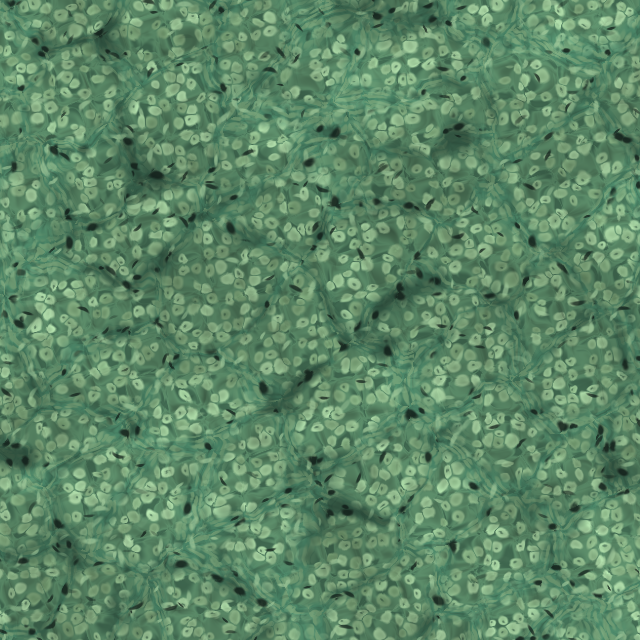
Write a Shadertoy shader that draws this texture.

```glsl
// Green-stained tissue: nests of pale round cells parted by fibrous septa with dark flecks.

const vec3 PALE      = vec3(0.62, 0.78, 0.60);
const vec3 OLIVE     = vec3(0.45, 0.60, 0.44);
const vec3 CYTOPLASM = vec3(0.34, 0.52, 0.39);
const vec3 TEAL      = vec3(0.27, 0.49, 0.38);
const vec3 SHADOW    = vec3(0.18, 0.31, 0.24);
const vec3 INK       = vec3(0.07, 0.12, 0.10);

const vec2  NEST_DENSITY = vec2(5.6, 8.4); // nests per canvas, along and across the grain
const float GRAIN_ANGLE  = 0.75;           // main direction of the septa
const float SEPTUM_WIDTH = 0.17;
const float CELL_DENSITY = 44.0;           // cells per canvas
const float CELL_CHANCE  = 0.95;
const float BROAD_LIGHT  = 0.10;           // strength of the large-scale light and shade

vec2 hash2(vec2 p) {
    vec3 q = fract(p.xyx * vec3(0.1031, 0.1030, 0.0973));
    q += dot(q, q.yzx + 33.33);
    return fract((q.xx + q.yz) * q.zy);
}

mat2 rotation(float a) {
    float c = cos(a), s = sin(a);
    return mat2(c, s, -s, c);
}

// Layered, folded sines, roughly -1 to 1
float mottle(vec2 p) {
    float sum = 0.0, amp = 0.55;
    for (int i = 0; i < 4; i++) {
        p = rotation(1.1) * p * 1.6 + sin(p.yx * 1.2) + 2.7;
        sum += amp * (sin(p.x) + sin(p.y)) * 0.7;
        amp *= 0.65;
    }
    return sum;
}

// Cellular noise: x = gap between the two nearest distances, y = nearest distance,
// zw = unit direction across the border
vec4 cellular(vec2 p) {
    vec2 base = floor(p), near = vec2(9.0), next = vec2(9.0);
    for (int y = -1; y <= 1; y++)
    for (int x = -1; x <= 1; x++) {
        vec2 id = base + vec2(x, y);
        vec2 r = id + 0.1 + 0.8 * hash2(id) - p;
        if (dot(r, r) < dot(near, near)) { next = near; near = r; }
        else if (dot(r, r) < dot(next, next)) next = r;
    }
    return vec4(length(next) - length(near), length(near), normalize(next - near));
}

// Scattered soft ellipses; radii in grid units
float flecks(vec2 p, float density, float chance, vec2 radii, float angle, float spread, float seed) {
    p = p * density + seed;
    vec2 base = floor(p);
    float cover = 0.0;
    for (int y = -1; y <= 1; y++)
    for (int x = -1; x <= 1; x++) {
        vec2 id = base + vec2(x, y);
        vec2 h = hash2(id), k = hash2(id + 71.0);
        vec2 r = rotation(-angle - spread * (k.y - 0.5)) * (p - id - h);
        r.y += 0.5 * r.x * r.x * (h.x - 0.5) / radii.x;
        float d = length(r / (radii * mix(0.6, 1.3, h.y)));
        float present = smoothstep(k.x, k.x + 0.12, chance);
        cover = max(cover, present * (1.0 - smoothstep(0.5, 1.25, d)));
    }
    return cover;
}

// Packed cells: x = coverage, y = tone of the cell, z = radial position, w = nucleolus
vec4 cells(vec2 p) {
    p *= CELL_DENSITY;
    vec2 base = floor(p), tone = vec2(0.0);
    float first = 9.0, second = 9.0, nucleolus = 0.0;
    for (int y = -1; y <= 1; y++)
    for (int x = -1; x <= 1; x++) {
        vec2 id = base + vec2(x, y);
        vec2 h = hash2(id + 13.0), k = hash2(id + 157.0);
        if (k.x > CELL_CHANCE) continue;
        vec2 r = rotation(6.28 * k.y) * (p - id - 0.1 - 0.8 * h);
        float d = length(r * vec2(1.0, mix(1.0, 1.5, h.x))) / mix(0.38, 0.58, h.y);
        if (d < first) {
            second = first;
            first = d;
            tone = hash2(id + 311.0);
            float speck = length((r - 0.2 * (k - 0.5)) * vec2(1.0, 1.5));
            nucleolus = step(0.5, tone.y) * (1.0 - smoothstep(0.02, 0.18, speck));
        } else second = min(second, d);
    }
    float cover = (1.0 - smoothstep(0.66, 1.12, first)) * smoothstep(-0.1, 0.4, second - first);
    return vec4(cover, tone.x, first, nucleolus);
}

void mainImage(out vec4 fragColor, in vec2 fragCoord) {
    vec2 uv = fragCoord / min(iResolution.x, iResolution.y);
    float broad = mottle(uv * 9.0);
    float patches = mottle(uv * 19.0 + 12.0);
    float fine = mottle(uv * 85.0 + 4.0);

    // Nests and the septa between them
    vec2 bent = uv + 0.022 * vec2(broad, mottle(uv * 8.0 + 31.0))
              + 0.006 * vec2(patches, mottle(uv * 24.0 + 53.0));
    vec4 nest = cellular(rotation(-GRAIN_ANGLE) * bent * NEST_DENSITY.x
                         * vec2(1.0, NEST_DENSITY.y / NEST_DENSITY.x) + 20.0);
    float width = SEPTUM_WIDTH * max(0.25, 1.0 + 0.6 * broad + 0.5 * patches);
    float septum = 1.0 - smoothstep(0.1 * width, 1.6 * width + 0.03, nest.x);

    // Fibres that follow each septum
    vec2 across = rotation(GRAIN_ANGLE) * nest.zw;
    across *= dot(across, vec2(0.7, -0.7)) < 0.0 ? -1.0 : 1.0;
    vec2 along = vec2(-across.y, across.x);
    vec4 fibre = cellular(vec2(dot(bent, across) * 115.0, dot(bent, along) * 30.0) + 50.0 + 0.25 * fine);
    float strand = 1.0 - smoothstep(0.1, 0.75, fibre.y);

    // Ground
    vec3 color = mix(CYTOPLASM, TEAL, septum);
    color *= 1.0 + 0.19 * fine;
    color = mix(color, SHADOW, 0.75 * smoothstep(0.05, 0.95, fine) * (1.0 - 0.4 * septum));
    color = mix(color, OLIVE, 0.75 * septum * smoothstep(0.4, 0.95, strand));
    color = mix(color, SHADOW, 0.6 * septum * smoothstep(0.5, 0.95, fibre.y));

    // Cells with pale rims and speckled centres
    vec4 cell = cells(uv + 0.0026 * vec2(fine, mottle(uv * 70.0)));
    float rim = smoothstep(0.1, 0.7, cell.z);
    float glow = 0.10 + 0.28 * rim + 0.85 * (cell.y - 0.3) + 0.22 * broad;
    vec3 body = mix(OLIVE, PALE, clamp(glow, -0.25, 1.0));
    body *= 1.0 + 0.09 * fine;
    body = mix(body, SHADOW, 0.6 * cell.w);
    color = mix(color, body, cell.x * (1.0 - 0.8 * septum));

    // Large-scale light, and dusky stretches along the septa
    float dusk = septum * smoothstep(0.0, 0.9, 0.6 * patches - 0.5 * broad + 0.25 * fine);
    color *= 1.0 + BROAD_LIGHT * (0.7 * broad + 0.6 * mottle(uv * 14.0 + 77.0));
    color = mix(color, SHADOW * 0.85, 0.75 * dusk);

    // Pale slivers, dark septal nuclei, slits and rare round drops
    float tilt = atan(along.y, along.x);
    vec2 ragged = uv + 0.002 * vec2(fine, patches);
    float sliver = flecks(ragged, 38.0, 0.16 + 0.16 * septum, vec2(0.42, 0.15), GRAIN_ANGLE, 2.2, 7.0);
    float nuclei = flecks(ragged, 48.0, septum * (0.22 + 0.4 * dusk), vec2(0.44, 0.27), tilt, 1.6, 90.0);
    float slit = flecks(ragged, 38.0, 0.17, vec2(0.36, 0.11), 0.1, 2.4, 170.0);
    float drop = flecks(uv, 13.0, 0.03 + 0.05 * septum, vec2(0.12, 0.105), 0.0, 3.0, 240.0);
    color = mix(color, PALE, 0.7 * sliver * (1.0 - 0.6 * dusk));
    color = mix(color, INK, max(0.85 * nuclei, max(0.75 * slit, drop)));

    fragColor = vec4(clamp(color, 0.0, 1.0), 1.0);
}
```
